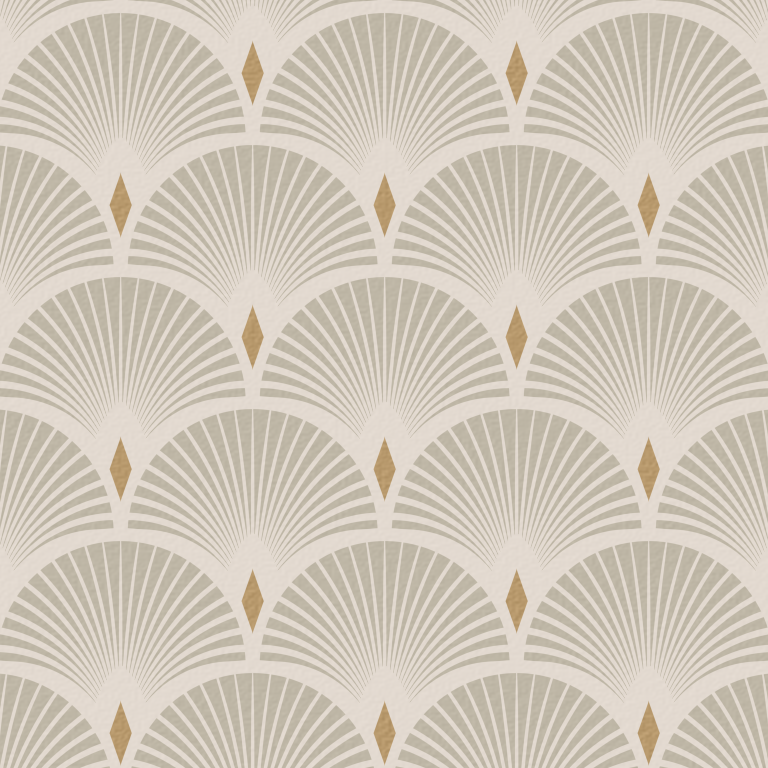
Reproduce this pattern procedurally as a WebGL 1 fragment shader.

```glsl
precision highp float;
// Art deco scallop pattern: staggered rows of overlapping fans, each a disc of
// grey ribs inside a cream band, with a gold diamond at the foot of every fan.
// Ribs follow circles tangent to the fan's axis; a value noise adds fine grain.

uniform vec2 u_resolution;

const float HALF_PI = 1.5707963;
const float FANS_ACROSS = 2.909;         // fan widths per canvas height
const vec2 FIRST_FAN = vec2(0.457, 1.386);
const float ROW_STEP = 0.5;
const float DISC_RADIUS = 0.4735;
const float BAND_RADIUS = 0.523;
const float STEM_DEPTH = 0.413;          // meeting point of ribs below the centre
const float RIBS_PER_SIDE = 11.0;
const float DIAMOND_DROP = 0.254;
const vec2 DIAMOND_HALF = vec2(0.042, 0.120);

const vec3 CREAM = vec3(0.888, 0.852, 0.815);
const vec3 GREY = vec3(0.745, 0.715, 0.650);
const vec3 GOLD = vec3(0.720, 0.600, 0.425);

float hash(vec2 p) {
    vec3 q = fract(vec3(p.xyx) * 0.1031);
    q += dot(q, q.yzx + 33.33);
    return fract((q.x + q.y) * q.z);
}

float valueNoise(vec2 p) {
    vec2 cell = floor(p);
    vec2 f = fract(p);
    f = f * f * (3.0 - 2.0 * f);
    float low = mix(hash(cell), hash(cell + vec2(1.0, 0.0)), f.x);
    float high = mix(hash(cell + vec2(0.0, 1.0)), hash(cell + vec2(1.0)), f.x);
    return mix(low, high, f.y);
}

// Coverage of a shape from its signed distance.
float fill(float dist, float pixel) {
    return 1.0 - smoothstep(-0.7 * pixel, 0.7 * pixel, dist);
}

// Position relative to the nearest fan centre of a given row.
vec2 fanLocal(vec2 p, float row) {
    return vec2(fract(p.x - ROW_STEP * row + 0.5) - 0.5, p.y - ROW_STEP * row);
}

// Angle above horizontal at which the rib curve through p reaches the disc rim.
float rimAngle(vec2 p) {
    vec2 fromStem = vec2(max(abs(p.x), 0.0002), p.y + STEM_DEPTH);
    float curveRadius = dot(fromStem, fromStem) / (2.0 * fromStem.x);
    float reach = length(vec2(curveRadius, STEM_DEPTH));
    float k = (DISC_RADIUS * DISC_RADIUS + STEM_DEPTH * STEM_DEPTH)
            / (2.0 * DISC_RADIUS * reach);
    return acos(clamp(k, -1.0, 1.0)) - atan(STEM_DEPTH, curveRadius);
}

// Grey ribs of one fan: broad at the rim, pointed toward the stem.
float ribs(vec2 p, float pixel) {
    float angle = rimAngle(p);
    float lift = clamp(angle / HALF_PI, 0.0, 1.0);
    float stemDist = length(p + vec2(0.0, STEM_DEPTH));
    float rimDist = length(DISC_RADIUS * vec2(cos(angle), sin(angle)) + vec2(0.0, STEM_DEPTH));
    float tipDist = mix(0.284, 0.417, lift);
    float taper = sqrt(clamp((stemDist - tipDist) / (rimDist - tipDist), 0.0, 1.0));
    float greyShare = mix(0.54, 0.94, lift) * taper;

    float shrink = stemDist / rimDist;
    float spacing = DISC_RADIUS * HALF_PI / RIBS_PER_SIDE * shrink * shrink;
    float offset = abs(fract(lift * RIBS_PER_SIDE) - 0.5);
    float rib = fill((offset - 0.5 * greyShare) * spacing, pixel);
    float disc = fill(length(p) - DISC_RADIUS, pixel);
    return rib * disc * step(0.0, angle) * smoothstep(0.0, 0.1, taper);
}

// Overlapping fans, painted from the back (upper) row to the front (lower) row.
float fanPattern(vec2 p, float pixel) {
    float backRow = floor((p.y + BAND_RADIUS + 0.01) / ROW_STEP);
    float grey = 0.0;
    for (int i = 0; i < 4; i++) {
        vec2 local = fanLocal(p, backRow - float(i));
        float cover = fill(length(local) - BAND_RADIUS, pixel);
        grey = mix(grey, ribs(local, pixel), cover);
    }
    return grey;
}

float diamonds(vec2 p, float pixel) {
    vec2 q = p + vec2(0.0, DIAMOND_DROP);
    vec2 local = abs(fanLocal(q, floor(q.y / ROW_STEP + 0.5)));
    float slope = DIAMOND_HALF.x * DIAMOND_HALF.y / length(DIAMOND_HALF);
    return fill((dot(local, 1.0 / DIAMOND_HALF) - 1.0) * slope, pixel);
}

// Embossed grain: noise lit from the upper left.
float grain(vec2 uv) {
    vec2 p = uv * vec2(230.0, 270.0);
    return valueNoise(p) - valueNoise(p + vec2(-0.6, 0.6));
}

void main() {
    vec2 uv = gl_FragCoord.xy / u_resolution.y;
    float pixel = FANS_ACROSS / u_resolution.y;
    vec2 p = uv * FANS_ACROSS - FIRST_FAN;

    float grey = fanPattern(p, pixel);
    float gold = diamonds(p, pixel);
    vec3 color = mix(mix(CREAM, GREY, grey), GOLD, gold);

    color += grain(uv) * mix(mix(0.018, 0.030, grey), 0.060, gold);
    gl_FragColor = vec4(clamp(color, 0.0, 1.0), 1.0);
}
```
